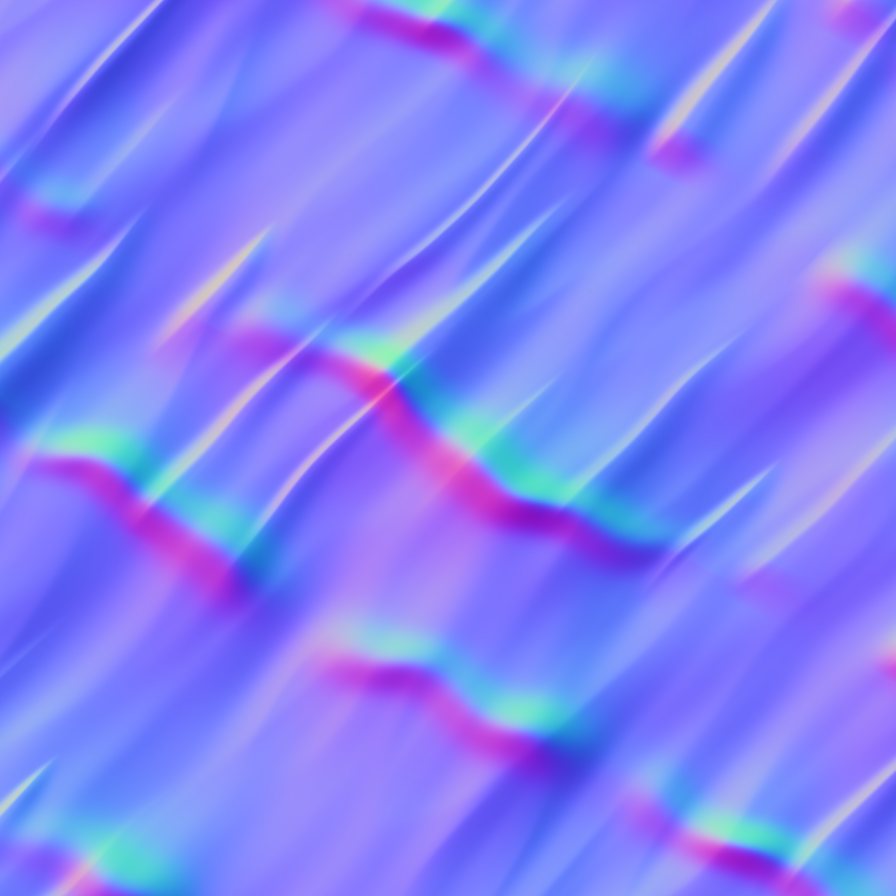
Reproduce this texture map procedurally as a three.js fragment shader.

```glsl
// Tangent-space normal map of a wind-swept surface: staggered valleys cross it
// while folds and tapered grooves run along one diagonal grain.
// A height field is summed from noise, rows and grooves, then differentiated.
#define GRAIN_ANGLE 0.835
#define ROW_GAP 0.31
#define ROW_TILT 0.24
#define COLUMN_GAP 0.12
#define VALLEY_DEPTH 0.043
#define VALLEY_WIDTH 0.030
#define GROOVE_WIDTH 0.022
#define GROOVE_SLOPE 1.15
#define CREASE_HEIGHT 0.022
#define FOLD_HEIGHT 0.055
#define STREAK_HEIGHT 0.030
#define SWELL_HEIGHT 0.040

varying vec2 vUv;

vec2 hash2(vec2 p) {
  vec3 q = fract(p.xyx * vec3(0.1031, 0.1030, 0.0973));
  q += dot(q, q.yzx + 33.33);
  return fract((q.xx + q.yz) * q.zy);
}

float cornerSlope(vec2 cell, vec2 offset) {
  float a = 6.2832 * hash2(cell).x;
  return dot(vec2(cos(a), sin(a)), offset);
}

// Gradient noise, roughly -0.7 to 0.7
float gradientNoise(vec2 p) {
  vec2 i = floor(p), f = p - i;
  vec2 w = f * f * f * (f * (f * 6.0 - 15.0) + 10.0);
  vec2 e = vec2(1.0, 0.0);
  float low = mix(cornerSlope(i, f), cornerSlope(i + e.xy, f - e.xy), w.x);
  float high = mix(cornerSlope(i + e.yx, f - e.yx), cornerSlope(i + e.xx, f - e.xx), w.x);
  return mix(low, high, w.y);
}

float bell(float x) { return exp(-x * x); }

float softAbs(float x) { return sqrt(x * x + 0.0015); }

// Position of a valley line along the grain
float rowLine(float u, float row) {
  float shift = 0.5 + 0.5 * (hash2(vec2(row, 17.0)).x - 0.5);
  float wobble = 0.08 * gradientNoise(vec2(u * 2.7, row * 5.37))
               + 0.035 * gradientNoise(vec2(u * 9.0, row * 3.71 + 40.0));
  return (row + shift) * ROW_GAP + wobble;
}

// Broken valley: a steep core inside a wide, soft trough
float valley(vec2 g, float row) {
  float t = g.y - rowLine(g.x, row);
  float patches = gradientNoise(vec2(g.x * 3.1 + 8.0, row * 7.43))
                + 0.5 * gradientNoise(vec2(g.x * 8.0, row * 4.19 + 3.0));
  float strength = smoothstep(-0.2, 0.45, patches);
  float width = VALLEY_WIDTH * (1.0 + 0.6 * gradientNoise(vec2(g.x * 5.0, row * 2.3 + 9.0)));
  return strength * (VALLEY_DEPTH * bell(t / width) + 0.018 * bell(t / 0.09));
}

// Tapered groove: wide ones start at their valley, thin ones stray as spindles
float groove(vec2 g, vec2 cell) {
  vec2 r = hash2(cell + 51.0), s = hash2(cell + 113.0);
  float u = (cell.x + 0.2 + 0.6 * r.x) * COLUMN_GAP;
  float stray = 1.0 - smoothstep(0.3, 0.6, s.y);
  float t = g.y - rowLine(u, cell.y) - 0.15 * stray * (r.y - 0.2);
  float reach = mix(0.14, 0.36, r.y);
  float taper = clamp(1.0 - t / reach, 0.0, 1.0);
  float width = GROOVE_WIDTH * mix(0.4, 1.3, s.y) * (0.2 + 0.8 * taper);
  float x = g.x - u;
  float side = mix(0.8, 1.9, smoothstep(-0.5, 0.5, x / width));
  float rise = mix(0.04, 0.11, stray);
  float fade = smoothstep(-rise, 0.6 * rise, t) * smoothstep(0.0, 0.45, taper);
  return GROOVE_SLOPE * smoothstep(0.25, 1.0, s.x) * width * fade * bell(x / (width * side));
}

float surfaceHeight(vec2 p) {
  // Grain space: x runs across the grain, y along it
  float c = cos(GRAIN_ANGLE), s = sin(GRAIN_ANGLE);
  vec2 g = vec2(s * p.x - c * p.y, c * p.x + s * p.y) + vec2(3.0, 2.0);
  g.x += 0.045 * gradientNoise(g * vec2(1.6, 2.4)) + 0.007 * gradientNoise(g * vec2(5.0, 8.0));

  // Broad swells and soft streaks
  float h = SWELL_HEIGHT * gradientNoise(p * 2.6 + 4.0);
  h += STREAK_HEIGHT * gradientNoise(g * vec2(5.5, 1.8) + 20.0);
  h += 0.006 * gradientNoise(g * vec2(17.0, 4.5) + 60.0);

  // Broad folds: flat on one side, sloping on the other, with a sharp edge
  float fold = gradientNoise(g * vec2(5.5, 2.1) + 91.0);
  h += 0.5 * FOLD_HEIGHT * (fold + softAbs(fold));

  // Narrow creases along the zero lines of stretched noise
  float crease = gradientNoise(g * vec2(9.0, 2.4) + 31.0);
  float presence = smoothstep(-0.15, 0.4, gradientNoise(g * vec2(4.0, 3.0) + 77.0));
  h += CREASE_HEIGHT * presence * softAbs(crease);

  // Rows of valleys with their trailing grooves
  g.y -= ROW_TILT * g.x;
  vec2 home = floor(g / vec2(COLUMN_GAP, ROW_GAP));
  for (int j = -2; j <= 1; j++) {
    float row = home.y + float(j);
    h -= valley(g, row);
    for (int i = -1; i <= 1; i++) {
      h -= groove(g, vec2(home.x + float(i), row));
    }
  }
  return h;
}

void main() {
  vec2 e = vec2(0.002, 0.0);
  float dx = surfaceHeight(vUv + e.xy) - surfaceHeight(vUv - e.xy);
  float dy = surfaceHeight(vUv + e.yx) - surfaceHeight(vUv - e.yx);
  vec2 slope = vec2(dx, dy) / (2.0 * e.x);
  // Green channel points down the canvas
  vec3 normal = normalize(vec3(-slope.x, slope.y, 1.0));
  gl_FragColor = vec4(0.5 + 0.5 * normal, 1.0);
}
```
